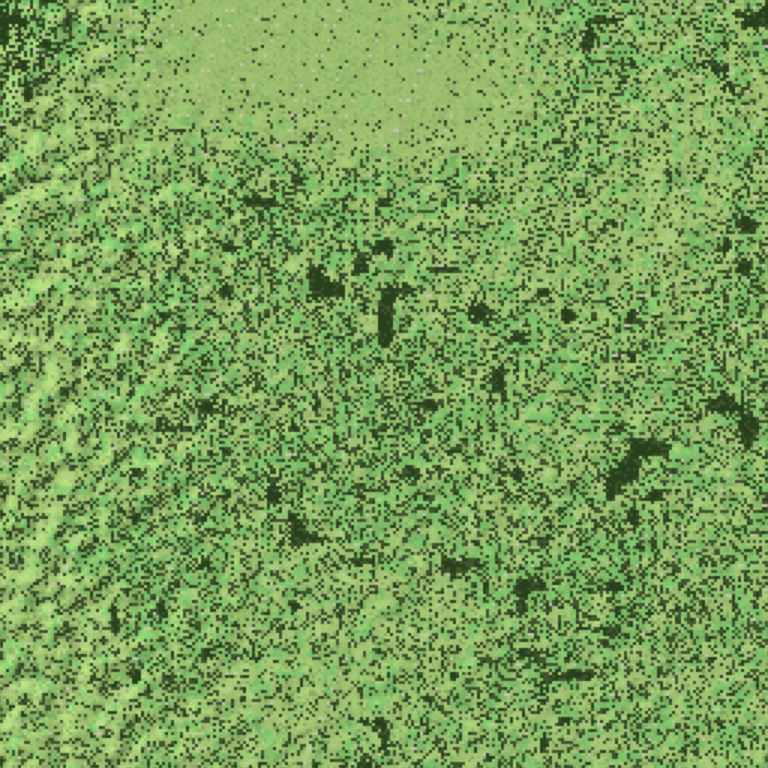
Write a Shadertoy shader that draws this texture.

```glsl
const float CELLS = 256.0;            // grains across the canvas
const float EDGE = 0.12;              // grain edge softness, 0 is softest
const float SPECKLE_SHARE = 0.275;    // mean chance of a dark grain
const float OLIVE_SHARE = 0.11;
const float PALE_SHARE = 0.004;
const float RELIEF_SCALE = 42.0;
const float HOLLOW_SCALE = 34.0;
const vec2 LIGHT_STEP = vec2(-0.007, 0.007);
const vec2 CLEARING_CENTER = vec2(0.40, 0.97);
const vec2 CLEARING_RADIUS = vec2(0.30, 0.20);
const vec2 THICKET_CENTER = vec2(0.0, 0.93);

const vec3 STRAW = vec3(0.635, 0.765, 0.45);
const vec3 LEAF = vec3(0.485, 0.745, 0.41);
const vec3 OLIVE = vec3(0.51, 0.64, 0.35);
const vec3 SHADE = vec3(0.25, 0.33, 0.175);
const vec3 DEEP = vec3(0.16, 0.25, 0.115);
const vec3 PALE = vec3(0.78, 0.77, 0.68);

float hash(vec2 p) {
    return fract(sin(dot(p, vec2(127.1, 311.7))) * 43758.5453);
}

float noise(vec2 p) {
    vec2 i = floor(p), f = fract(p);
    f = f * f * (3.0 - 2.0 * f);
    return mix(mix(hash(i), hash(i + vec2(1, 0)), f.x),
               mix(hash(i + vec2(0, 1)), hash(i + vec2(1, 1)), f.x), f.y);
}

float fbm(vec2 p) {
    float sum = 0.0, weight = 0.5;
    for (int i = 0; i < 3; i++) {
        sum += weight * noise(p);
        p = mat2(1.6, 1.2, -1.2, 1.6) * p + 17.3;
        weight *= 0.5;
    }
    return sum / 0.875;
}

// Colour of one grain of the ground cover
vec3 grainColor(vec2 id) {
    vec2 p = id / CELLS;
    float broad = fbm(p * 6.0 + 3.7) - 0.5;

    // Smooth clearing and rough, bumpy left side
    float reach = length((p - CLEARING_CENTER) / CLEARING_RADIUS);
    float clearing = 1.0 - smoothstep(0.35, 1.25, reach + 1.3 * broad);
    float rough = mix(0.35, 1.0, smoothstep(0.4, 0.05, p.x)) * (1.0 - 0.8 * clearing);
    float thicket = smoothstep(0.13, 0.0, length(p - THICKET_CENTER));

    // Slopes facing away from the upper left light
    float away = fbm((p + LIGHT_STEP) * RELIEF_SCALE) - fbm(p * RELIEF_SCALE);
    float shadow = clamp(away * rough * 1.6, -0.3, 0.5);
    float hollow = smoothstep(0.82, 0.95, noise(p * HOLLOW_SCALE + 51.0)
                 + 0.25 * broad) * (1.0 - clearing);

    // Green patches with grain by grain variation
    float tint = 0.7 * noise(p * 75.0 + 9.0) + 0.3 * hash(id + 31.0)
               + 0.22 * clearing - 0.35 * broad;
    vec3 color = mix(LEAF, STRAW, smoothstep(0.34, 0.56, tint));
    color = mix(color, OLIVE, step(hash(id + 77.0), OLIVE_SHARE) * 0.9);
    color = mix(color, mix(STRAW, OLIVE, 0.35), clearing * 0.5);
    color *= 1.0 - 0.45 * shadow + 0.07 * (hash(id + 13.0) - 0.5);
    color = mix(color, PALE, step(hash(id + 211.0), PALE_SHARE));

    // Dark gaps between the leaves
    float chance = SPECKLE_SHARE + 0.3 * broad + 0.7 * shadow + 0.3 * thicket;
    chance = chance * (1.0 - 0.88 * clearing) + 0.75 * hollow;
    float depth = step(0.66 - 0.4 * hollow - 0.3 * thicket, hash(id + 143.0));
    return mix(color, mix(SHADE, DEEP, depth), step(hash(id), chance));
}

void mainImage(out vec4 fragColor, in vec2 fragCoord) {
    vec2 grid = fragCoord / iResolution.y * CELLS - 0.5;
    vec2 id = floor(grid);
    vec2 blend = smoothstep(EDGE, 1.0 - EDGE, fract(grid));

    // Blend the four nearest grains for soft edges
    vec3 lower = mix(grainColor(id), grainColor(id + vec2(1, 0)), blend.x);
    vec3 upper = mix(grainColor(id + vec2(0, 1)), grainColor(id + vec2(1, 1)), blend.x);
    fragColor = vec4(mix(lower, upper, blend.y), 1.0);
}
```
